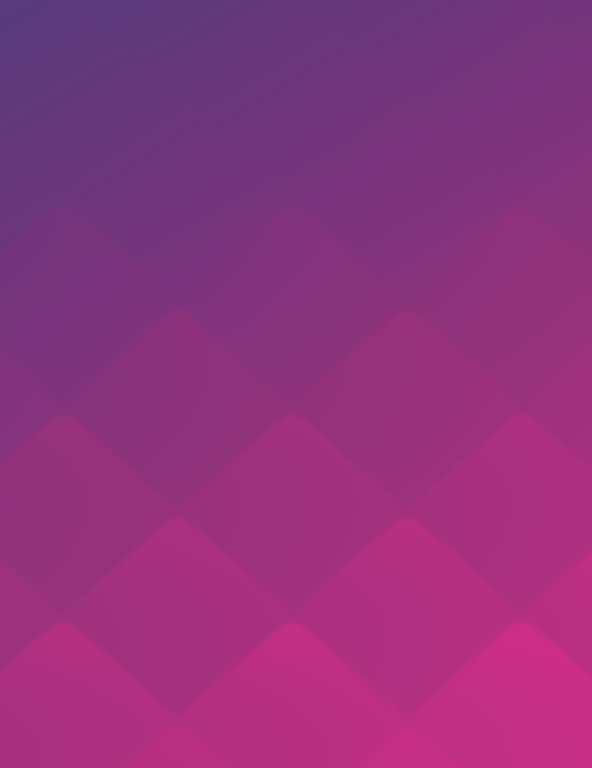
Write a WebGL 2 fragment shader that draws this background.

```glsl
#version 300 es
precision highp float;
// Overlapping rows of soft rounded peaks, fading from indigo down to hot pink.
uniform vec2 u_resolution;
out vec4 fragColor;

const float ASPECT = 0.7695;      // design width over height
const float PERIOD = 0.298;       // distance between peaks in a row
const float ROW_STEP = 0.1354;    // distance between rows
const float FIRST_APEX = 0.122;   // apex of row zero, measured from the top

const vec3 INDIGO  = vec3(0.34, 0.23, 0.48);
const vec3 PURPLE  = vec3(0.50, 0.20, 0.49);
const vec3 PLUM    = vec3(0.58, 0.195, 0.478);
const vec3 MAGENTA = vec3(0.66, 0.19, 0.50);
const vec3 PINK    = vec3(0.80, 0.18, 0.52);

// Share of the way from one colour to the next at a given red level.
float stage(vec3 from, vec3 to, float heat) {
    return clamp((heat - from.r) / (to.r - from.r), 0.0, 1.0);
}

// Colour ramp; heat is the red level.
vec3 palette(float heat) {
    vec3 c = mix(INDIGO, PURPLE, stage(INDIGO, PURPLE, heat));
    c = mix(c, PLUM, stage(PURPLE, PLUM, heat));
    c = mix(c, MAGENTA, stage(PLUM, MAGENTA, heat));
    return mix(c, PINK, stage(MAGENTA, PINK, heat));
}

float apexOf(float row) {
    return FIRST_APEX + ROW_STEP * row;
}

// Zigzag outline of a row, with its peaks rounded off.
float ridge(float x, float row, float rounding) {
    float offset = 0.082 + 0.5 * PERIOD * (1.0 - mod(row, 2.0));
    float dx = (fract((x - offset) / PERIOD + 0.5) - 0.5) * PERIOD;
    float slope = 2.0 * ROW_STEP / PERIOD;
    return apexOf(row) + slope * sqrt(dx * dx + rounding * rounding);
}

// Smooth gradient beneath all rows.
float baseHeat(vec2 p) {
    return 0.395 + 0.285 * p.y + 0.12 * (p.x / ASPECT - 0.5);
}

// Glow at the peaks of a row, fading downward; lower rows glow more.
float rowGlow(float y, float row) {
    float strength = 0.01 + 0.03 * clamp(row, 0.0, 5.0);
    strength *= row > 5.5 ? 0.65 : 1.0;
    float depth = max(y - apexOf(row), 0.0) / (2.0 * ROW_STEP);
    return strength * exp(-2.0 * depth);
}

void main() {
    vec2 uv = gl_FragCoord.xy / u_resolution;
    vec2 p = vec2(uv.x * ASPECT, 1.0 - uv.y);
    float softness = max(0.006, 0.75 / u_resolution.y);

    // Lay the rows from back to front.
    float glow = 0.0;
    for (int i = -1; i <= 6; i++) {
        float row = float(i);
        float inside = p.y - ridge(p.x, row, 0.013);
        float cover = smoothstep(-softness, softness, inside);
        glow = mix(glow, rowGlow(p.y, row), cover);
    }
    fragColor = vec4(palette(baseHeat(p) + glow), 1.0);
}
```
